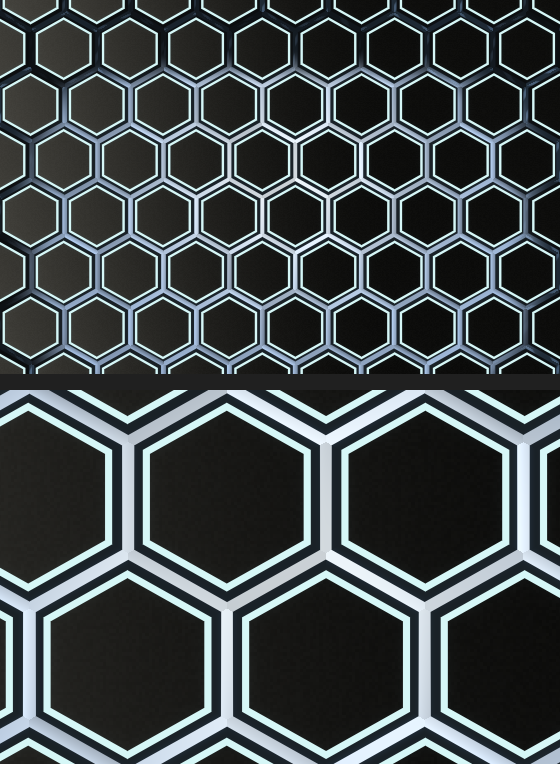
Top, the full canvas; bottom, a detail of the centre.
Give the GLSL for this pattern, as a WebGL 1 fragment shader.

```glsl
precision highp float;
// Dark hexagonal tiles with glowing outlines, set over a backlit metal honeycomb.
uniform vec2 u_resolution;

const vec2 LATTICE = vec2(1.0, 1.7320508);

float hash(vec2 p) {
    return fract(sin(dot(p, vec2(127.1, 311.7))) * 43758.545);
}

// Offset from the centre of the nearest pointy-top cell of unit width.
vec2 hexLocal(vec2 q) {
    vec2 a = mod(q + 0.5 * LATTICE, LATTICE) - 0.5 * LATTICE;
    vec2 b = mod(q, LATTICE) - 0.5 * LATTICE;
    return dot(a, a) < dot(b, b) ? a : b;
}

// Direction to the closest of the six sides.
vec2 sideNormal(vec2 l) {
    vec2 s = vec2(l.x < 0.0 ? -1.0 : 1.0, l.y < 0.0 ? -1.0 : 1.0);
    vec2 slanted = s * vec2(0.5, 0.8660254);
    return abs(l.x) > dot(l, slanted) ? vec2(s.x, 0.0) : slanted;
}

void main() {
    vec2 uv = gl_FragCoord.xy / u_resolution;
    vec2 p = (gl_FragCoord.xy - 0.5 * u_resolution) / (0.177 * u_resolution.y);
    float aa = 0.65 / (0.177 * u_resolution.y);
    vec2 q = p * vec2(1.0, 1.027) - vec2(0.232, -0.453);

    // Backlight: a broad lit region with a hot core
    vec2 reach = (p - vec2(0.0, -0.75)) / vec2(3.6, 2.45);
    reach *= reach;
    float lit = 1.0 - smoothstep(0.93, 1.16, sqrt(length(reach)));
    vec2 fromCore = (p - vec2(0.1, 0.1)) / vec2(2.0, 1.7);
    float core = exp(-dot(fromCore, fromCore));

    // Tile distance, and the honeycomb behind it with slight parallax
    vec2 tile = hexLocal(q);
    float tileDist = dot(tile, sideNormal(tile));
    vec2 wallPos = q + p * 0.005;
    vec2 wall = hexLocal(wallPos);
    vec2 n = sideNormal(wall);
    float inset = 0.5 - dot(wall, n);
    float along = dot(wall, vec2(-n.y, n.x));

    // Each wall has its own brightness
    vec2 midpoint = wallPos - wall + 0.5 * n;
    float tone = hash(floor(midpoint * vec2(4.0, 2.3094) + 0.5));

    // Recess between tile and wall
    vec3 color = mix(vec3(0.035, 0.04, 0.045), vec3(0.09, 0.115, 0.135), lit);
    color += vec3(0.05, 0.08, 0.11) * (1.0 - smoothstep(0.0, 0.07, inset)) * (0.3 + 0.7 * tone);

    // Wall top, bluish away from the core, one flank shaded
    float halfWidth = mix(0.037, 0.029, core);
    float wallMask = 1.0 - smoothstep(halfWidth - aa, halfWidth + aa, inset);
    float flank = dot(n, normalize(vec2(0.8, 0.6))) * inset / halfWidth;
    vec3 metal = mix(vec3(0.56, 0.65, 0.77), vec3(0.95, 0.98, 1.0), core);
    metal *= 0.83 + 0.25 * tone + 0.22 * flank * (1.0 - core);
    vec3 unlit = mix(vec3(0.04, 0.05, 0.06), vec3(0.13, 0.18, 0.23), tone);
    float glint = smoothstep(0.65, 1.0, sin(9.0 * along + 14.0 * inset + 6.3 * tone));
    unlit += vec3(0.16, 0.20, 0.25) * glint * tone;
    color = mix(color, mix(unlit, metal, lit), wallMask);

    // Tile face: light falls off from left to right, with fine grain
    vec3 face = mix(vec3(0.245, 0.24, 0.22), vec3(0.05, 0.05, 0.045), smoothstep(-0.1, 0.72, uv.x));
    face *= 1.0 + 0.12 * (uv.y - 0.5) - 0.22 * dot(tile, vec2(0.7, 0.5));
    face += 0.014 * (hash(floor(uv * vec2(512.0, 342.0))) - 0.5);
    color = mix(color, face, 1.0 - smoothstep(0.388 - aa, 0.388 + aa, tileDist));

    // Luminous outline with a faint halo
    float offLine = abs(tileDist - 0.405);
    float outline = 1.0 - smoothstep(0.018 - aa, 0.018 + aa, offLine);
    color += vec3(0.03, 0.045, 0.05) * exp(-offLine * 35.0);
    color = mix(color, vec3(0.84, 0.97, 0.97), outline);

    gl_FragColor = vec4(color, 1.0);
}
```
